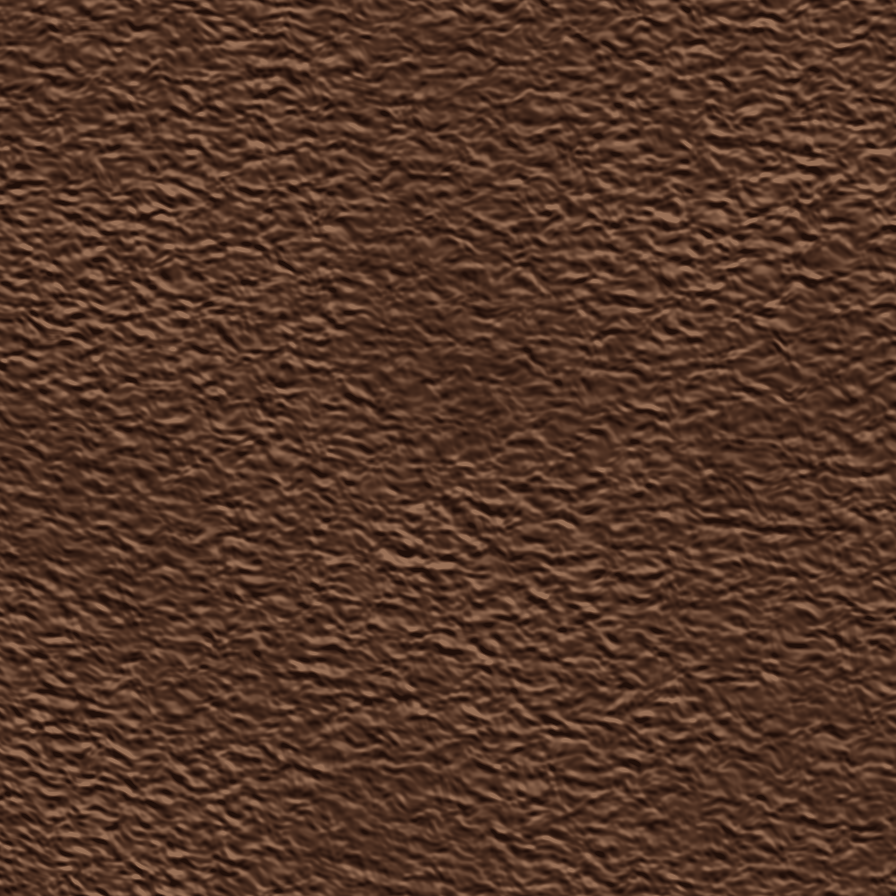
Give the GLSL for this texture, as a WebGL 1 fragment shader.

```glsl
precision highp float;
// Brown wrinkled leather: fine, mostly horizontal creases embossed by light from above.

uniform vec2 u_resolution;

// Random gradient in -1..1 for a lattice point
vec2 hashGradient(vec2 cell) {
  vec3 p = fract(cell.xyx * vec3(0.1031, 0.1030, 0.0973));
  p += dot(p, p.yzx + 33.33);
  return fract((p.xx + p.yz) * p.zy) * 2.0 - 1.0;
}

float gradientNoise(vec2 p) {
  vec2 cell = floor(p);
  vec2 f = p - cell;
  vec2 w = f * f * f * (f * (f * 6.0 - 15.0) + 10.0);
  float a = dot(hashGradient(cell), f);
  float b = dot(hashGradient(cell + vec2(1.0, 0.0)), f - vec2(1.0, 0.0));
  float c = dot(hashGradient(cell + vec2(0.0, 1.0)), f - vec2(0.0, 1.0));
  float d = dot(hashGradient(cell + vec2(1.0, 1.0)), f - vec2(1.0, 1.0));
  return mix(mix(a, b, w.x), mix(c, d, w.x), w.y);
}

// Bends the grain: it falls to the right at the lower left and levels out elsewhere
vec2 bendGrain(vec2 uv) {
  float left = 1.0 - uv.x;
  float fall = 0.06 * uv.x - 0.13 * left * left * (1.1 - uv.y);
  float sweep = 0.018 * gradientNoise(uv * 3.2 + 17.0);
  float ripple = 0.009 * gradientNoise(uv * vec2(30.0, 32.0) + 5.0);
  float sway = 0.012 * gradientNoise(uv * vec2(20.0, 32.0) + 71.0);
  return uv + vec2(sway, fall + sweep + ripple);
}

float leatherHeight(vec2 uv) {
  vec2 p = bendGrain(uv);
  float wrinkles = gradientNoise(p * vec2(50.0, 80.0) + 40.0);
  float fineGrain = gradientNoise(p * vec2(105.0, 145.0) + 130.0);
  // Short upright creases that cut the wrinkles in some patches
  float patches = smoothstep(0.0, 0.4, gradientNoise(uv * 5.0 + 60.0));
  float creases = gradientNoise(uv * vec2(110.0, 30.0) + 210.0);
  return wrinkles + 0.42 * fineGrain + 0.3 * patches * creases;
}

vec3 leatherColor(float shade) {
  vec3 shadow = vec3(0.17, 0.09, 0.06);
  vec3 brown = vec3(0.32, 0.20, 0.14);
  vec3 highlight = vec3(0.53, 0.38, 0.29);
  return shade < 0.0 ? mix(brown, shadow, min(-shade, 1.3))
                     : mix(brown, highlight, min(shade, 1.35));
}

void main() {
  vec2 uv = gl_FragCoord.xy / u_resolution;

  // Emboss: height difference along the light direction
  vec2 toLight = vec2(0.0005, 0.0022);
  float relief = leatherHeight(uv - toLight) - leatherHeight(uv + toLight);

  // Broad areas of deeper and shallower wrinkling
  float broad = gradientNoise(uv * 3.0 + 91.0) + 0.4 * gradientNoise(uv * 8.0 + 23.0);
  float depth = clamp(1.0 + 0.6 * broad, 0.7, 1.4);

  // Soft unevenness of the hide under the wrinkles
  float mottle = 0.28 * broad + 0.42 * gradientNoise(uv * vec2(18.0, 28.0) + 151.0);

  float shade = 2.95 * relief * depth + mottle - 0.02;
  gl_FragColor = vec4(leatherColor(shade), 1.0);
}
```
